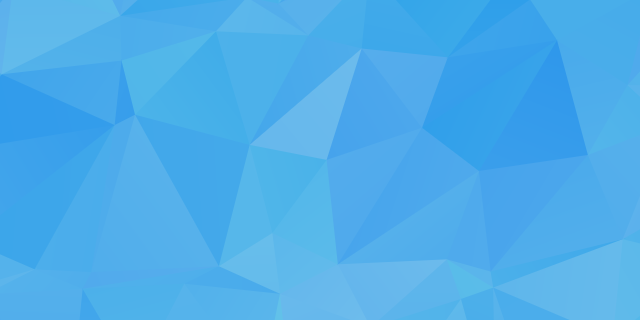
Give the GLSL for this background, as a WebGL 2 fragment shader.

```glsl
#version 300 es
precision highp float;
// Low-poly backdrop: irregular triangular facets in soft shades of sky blue.

uniform vec2 u_resolution;
out vec4 outColor;

vec2 hash2(vec2 p) {
    vec3 q = fract(p.xyx * vec3(0.1031, 0.1030, 0.0973));
    q += dot(q, q.yzx + 33.33);
    return fract((q.xx + q.yz) * q.zy);
}

float cross2(vec2 a, vec2 b) { return a.x * b.y - a.y * b.x; }

float doubleArea(vec2 a, vec2 b, vec2 c) { return cross2(b - a, c - a); }

// Jittered lattice point, sheared to the right, in canvas heights.
vec2 latticePoint(vec2 id) {
    vec2 v = id + 0.88 * (hash2(id + 57.0) - 0.5);
    return vec2(v.x + 0.4 * v.y, v.y) / 3.8;
}

// Signed distance to the line a-b, positive on its left.
float edgeDistance(vec2 p, vec2 a, vec2 b) {
    return cross2(b - a, p - a) / max(length(b - a), 1e-4);
}

float coverage(vec2 p, vec2 a, vec2 b, vec2 c) {
    float d = min(edgeDistance(p, a, b), min(edgeDistance(p, b, c), edgeDistance(p, c, a)));
    return clamp(d * u_resolution.y + 0.5, 0.0, 1.0);
}

float glow(vec2 p, vec2 center, vec2 radius) {
    vec2 q = (p - center) / radius;
    return exp(-dot(q, q));
}

// Broad light and dark regions.
float brightness(vec2 p) {
    return 0.62
        - 0.42 * glow(p, vec2(1.58, 0.98), vec2(0.36, 0.28))
        - 0.40 * glow(p, vec2(0.12, 0.55), vec2(0.30, 0.20))
        - 0.24 * glow(p, vec2(0.55, 0.56), vec2(0.20, 0.20))
        - 0.30 * glow(p, vec2(1.72, 0.52), vec2(0.25, 0.22))
        + 0.20 * glow(p, vec2(0.95, 0.48), vec2(0.22, 0.20))
        + 0.14 * glow(p, vec2(1.20, 0.08), vec2(0.50, 0.20));
}

// Flat tone per facet, with a faint slope and a slight hue shift.
vec3 facetColor(vec2 p, vec2 a, vec2 b, vec2 c, vec2 seed) {
    vec2 center = (a + b + c) / 3.0;
    vec2 rnd = hash2(seed);
    vec2 slope = hash2(seed + 19.0) - 0.5;
    float tone = brightness(center) + 0.42 * (rnd.x - 0.5) + 0.7 * dot(p - center, slope);
    vec3 blue = mix(vec3(0.15, 0.59, 0.92), vec3(0.43, 0.76, 0.92), clamp(tone, 0.0, 1.0));
    return blue + (rnd.y - 0.5) * vec3(0.035, -0.03, 0.01);
}

void main() {
    vec2 p = gl_FragCoord.xy / u_resolution.y;
    vec2 cell = floor(3.8 * vec2(p.x - 0.4 * p.y, p.y));
    vec3 sum = vec3(0.0);
    float weight = 0.0;

    for (int j = -1; j <= 1; j++) {
        for (int i = -1; i <= 1; i++) {
            vec2 id = cell + vec2(i, j);
            vec2 a = latticePoint(id);
            vec2 b = latticePoint(id + vec2(1.0, 0.0));
            vec2 c = latticePoint(id + vec2(1.0, 1.0));
            vec2 d = latticePoint(id + vec2(0.0, 1.0));

            // Split along a diagonal that lies inside the quad.
            float splitAC = min(doubleArea(a, b, c), doubleArea(a, c, d));
            float splitBD = min(doubleArea(a, b, d), doubleArea(b, c, d));
            float bias = 0.06 * (hash2(id + 7.0).x - 0.5);
            if (splitAC < 0.0 || (splitBD > 0.0 && splitBD > splitAC + bias)) {
                vec2 first = a;
                a = b; b = c; c = d; d = first;
            }

            // Blend both facets by their pixel coverage.
            float w1 = coverage(p, a, b, c);
            float w2 = coverage(p, a, c, d);
            sum += w1 * facetColor(p, a, b, c, id + 101.0);
            sum += w2 * facetColor(p, a, c, d, id + 203.0);
            weight += w1 + w2;
        }
    }
    outColor = vec4(sum / max(weight, 1e-3), 1.0);
}
```
